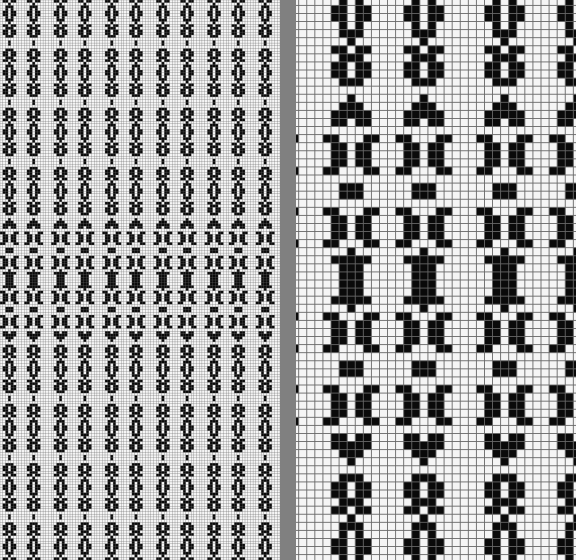
Left, the full canvas; right, a detail of the centre.
Write a WebGL 1 fragment shader that draws this pattern.

```glsl
precision highp float;

uniform vec2 u_resolution;

const float CELLS_ACROSS = 104.0;
const float COLUMN_PERIOD = 19.0;   // two motif columns per repeat
const float FIRST_CENTRE = 3.0;
const float SECOND_CENTRE = 12.0;
const float ROW_PERIOD = 22.0;
const float MEDALLION_ROWS = 22.0;  // half height of the central band
const float LINE_WIDTH = 0.11;      // in cells
const vec3 PAPER = vec3(0.96);
const vec3 INK = vec3(0.04);
const vec3 GRID = vec3(0.40);

// Each row is a span of filled cells: (nearest, farthest) from the motif axis.
const vec2 EMPTY = vec2(9.0, 0.0);
const vec2 DOT = vec2(0.0, 0.0);
const vec2 BAR = vec2(0.0, 1.0);
const vec2 WIDE_BAR = vec2(0.0, 2.0);
const vec2 THIN_SIDES = vec2(1.0, 1.0);
const vec2 SIDES = vec2(1.0, 2.0);
const vec2 FLARE = vec2(2.0, 3.0);

// Chain of rings and diamonds, mirrored about the diamond's middle.
vec2 chainSpan(float row) {
    float k = floor(abs(mod(row + 0.5, ROW_PERIOD) - 0.5 * ROW_PERIOD));
    if (k < 1.0) return SIDES;
    if (k < 2.0) return THIN_SIDES;
    if (k < 3.0) return BAR;
    if (k < 4.0) return DOT;
    if (k < 5.0) return SIDES;
    if (k < 6.0) return BAR;
    if (k < 8.0) return SIDES;
    if (k < 9.0) return BAR;
    if (k < 10.0) return EMPTY;
    return DOT;
}

// Paired brackets, five rows high.
vec2 bracketSpan(float k) {
    return abs(k - 2.0) > 1.5 ? FLARE : SIDES;
}

// Central band, counted outward from the middle of the canvas.
vec2 medallionSpan(float row) {
    if (row < 2.0) return BAR;
    if (row < 3.0) return WIDE_BAR;
    if (row < 4.0) return DOT;
    if (row < 9.0) return bracketSpan(row - 4.0);
    if (row < 10.0) return EMPTY;
    if (row < 12.0) return BAR;
    if (row < 13.0) return EMPTY;
    if (row < 18.0) return bracketSpan(row - 13.0);
    if (row < 19.0) return EMPTY;
    if (row < 20.0) return SIDES;
    if (row < 21.0) return WIDE_BAR;
    return BAR;
}

float filled(vec2 cell) {
    float column = floor(mod(cell.x + 0.5, COLUMN_PERIOD));
    float offset = min(abs(column - FIRST_CENTRE), abs(column - SECOND_CENTRE));
    float row = floor(abs(cell.y + 0.5));
    vec2 span = row < MEDALLION_ROWS ? medallionSpan(row) : chainSpan(row);
    return step(span.x - 0.5, offset) * step(offset, span.y + 0.5);
}

// Running total of line width, for box filtering the grid.
vec2 lineIntegral(vec2 p) {
    vec2 q = p + 0.5;
    return LINE_WIDTH * floor(q)
        + clamp(fract(q) - 0.5 + 0.5 * LINE_WIDTH, 0.0, LINE_WIDTH);
}

void main() {
    float pixel = CELLS_ACROSS / u_resolution.x;
    vec2 p = vec2(gl_FragCoord.x, gl_FragCoord.y - 0.5 * u_resolution.y) * pixel;
    vec2 low = p - 0.5 * pixel;
    vec2 high = p + 0.5 * pixel;

    // Area weighted fill over the cells under this pixel
    vec2 cell = floor(low);
    vec2 t = clamp((high - cell - 1.0) / pixel, 0.0, 1.0);
    float lower = mix(filled(cell), filled(cell + vec2(1.0, 0.0)), t.x);
    float upper = mix(filled(cell + vec2(0.0, 1.0)), filled(cell + 1.0), t.x);
    vec3 colour = mix(PAPER, INK, mix(lower, upper, t.y));

    // Ruled grid over paper and ink
    vec2 line = (lineIntegral(high) - lineIntegral(low)) / pixel;
    float grid = 1.0 - (1.0 - line.x) * (1.0 - line.y);
    gl_FragColor = vec4(mix(colour, GRID, clamp(grid, 0.0, 1.0)), 1.0);
}
```
